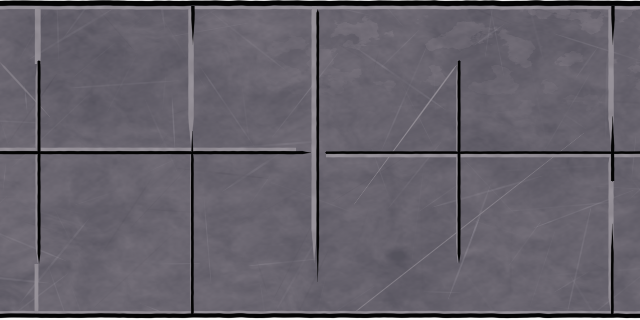
Reproduce this texture procedurally as a Shadertoy shader.

```glsl
// Scuffed violet-grey metal panels with inked seams, pale bevels and scratches.

const vec3 INK = vec3(0.012);
const vec3 PAPER = vec3(0.98);
const vec3 METAL_DARK = vec3(0.352, 0.340, 0.382);
const vec3 METAL_LIGHT = vec3(0.468, 0.447, 0.485);
const vec3 BEVEL = vec3(0.585, 0.565, 0.595);
const float PANEL_PERIOD = 1.3125;
const float SEAM_Y = 0.523;

float hash(vec2 p) {
    vec3 q = fract(vec3(p.xyx) * 0.1031);
    q += dot(q, q.yzx + 33.33);
    return fract((q.x + q.y) * q.z);
}

float noise(vec2 p) {
    vec2 i = floor(p), f = fract(p);
    f = f * f * (3.0 - 2.0 * f);
    return mix(mix(hash(i), hash(i + vec2(1, 0)), f.x),
               mix(hash(i + vec2(0, 1)), hash(i + vec2(1, 1)), f.x), f.y);
}

float fbm(vec2 p) {
    float sum = 0.0, gain = 0.5;
    for (int i = 0; i < 5; i++) {
        sum += gain * noise(p);
        p = mat2(1.6, 1.2, -1.2, 1.6) * p + 7.3;
        gain *= 0.5;
    }
    return sum;
}

// Coverage of a segment whose half-width shrinks to zero over the taper lengths.
float stroke(vec2 p, vec2 a, vec2 b, float halfWidth, vec2 taper, float aa) {
    vec2 ab = b - a;
    float len = length(ab);
    float h = clamp(dot(p - a, ab) / (len * len), 0.0, 1.0);
    vec2 ends = len * vec2(h, 1.0 - h) / max(taper, vec2(0.0001));
    float r = halfWidth * min(1.0, min(ends.x, ends.y));
    return 1.0 - smoothstep(-aa, aa, length(p - a - ab * h) - r);
}

// Vertical stroke at x, from y0 up to y1.
float upright(vec2 p, float x, float y0, float y1, float w, vec2 taper, float aa) {
    return stroke(p, vec2(x, y0), vec2(x, y1), w, taper, aa);
}

// Round soft patch of tone.
float patchTone(vec2 p, vec2 center, vec2 radius) {
    vec2 d = (p - center) / radius;
    return exp(-dot(d, d));
}

// Finely streaked surface with broad shading, a smudge and small worn flakes.
vec3 metal(vec2 p) {
    float streaks = fbm(p * vec2(16.0, 26.0) + 3.0 * fbm(p * 6.0)) - 0.48;
    float grain = noise(p * vec2(75.0, 110.0)) - 0.5;
    float tone = 0.41 + 0.85 * streaks + 0.5 * (fbm(p * 4.0) - 0.48) + 0.16 * grain;
    tone += 0.2 * patchTone(p, vec2(0.78, 0.84), vec2(0.16, 0.1));
    tone += 0.12 * patchTone(p, vec2(0.3, 0.2), vec2(0.4, 0.25));
    tone -= 0.15 * patchTone(p, vec2(1.7, 0.85), vec2(0.3, 0.15));
    tone -= 0.12 * patchTone(p, vec2(0.35, 0.8), vec2(0.25, 0.2));
    float flakes = fbm(p * vec2(14.0, 22.0) + 20.0);
    float upper = smoothstep(0.5, 0.9, p.y) * smoothstep(0.6, 1.2, p.x);
    tone += 0.35 * upper * smoothstep(0.55, 0.6, flakes);
    tone -= 0.7 * patchTone(p, vec2(1.245, 0.2), vec2(0.03, 0.022)) * (0.9 + streaks);
    return mix(METAL_DARK, METAL_LIGHT, clamp(tone, -0.15, 1.2));
}

// Many faint hairlines at random places and angles, mostly pale.
float hairlines(vec2 p, float aa) {
    float sum = 0.0;
    for (int i = 0; i < 160; i++) {
        float k = float(i);
        vec2 a = vec2(2.2 * hash(vec2(k, 1.7)) - 0.1, hash(vec2(k, 5.1)));
        float angle = 6.2832 * hash(vec2(k, 9.4));
        vec2 arm = mix(0.04, 0.18, hash(vec2(k, 13.8))) * vec2(cos(angle), sin(angle));
        float tone = hash(vec2(k, 17.2)) - 0.3;
        float w = mix(0.001, 0.0035, hash(vec2(k, 21.6)));
        sum += tone * stroke(p, a - arm, a + arm, w, vec2(0.05), aa);
    }
    return sum;
}

void mainImage(out vec4 fragColor, in vec2 fragCoord) {
    vec2 p = fragCoord / iResolution.y;
    float aa = 0.7 / iResolution.y;
    vec2 q = p + 0.0008 * (vec2(noise(p * 70.0), noise(p * 70.0 + 40.0)) - 0.5);
    vec2 blunt = vec2(0.0), soft = vec2(0.05);

    vec3 color = metal(p);
    color += 0.085 * hairlines(p, aa) * (0.2 + noise(p * 20.0));

    // Long scratches
    float scratch = stroke(p, vec2(1.427, 0.797), vec2(1.107, 0.362), 0.0022, vec2(0.02, 0.35), aa);
    scratch += 0.8 * stroke(p, vec2(1.107, 0.023), vec2(1.823, 0.583), 0.0014, vec2(0.02, 0.4), aa);
    scratch += 0.6 * stroke(p, vec2(0.0, 0.805), vec2(0.156, 0.635), 0.003, vec2(0.02, 0.12), aa);
    color = mix(color, BEVEL, min(0.9 * scratch, 1.0));

    // Horizontal and central seams
    float bevel = stroke(q, vec2(-0.1, SEAM_Y + 0.009), vec2(0.925, SEAM_Y + 0.009), 0.0065, blunt, aa);
    bevel = max(bevel, stroke(q, vec2(1.02, SEAM_Y - 0.008), vec2(2.1, SEAM_Y - 0.008), 0.0065, blunt, aa));
    bevel = max(bevel, upright(q, 0.982, 0.18, 0.98, 0.0085, vec2(0.1, 0.0), aa));
    float ink = stroke(q, vec2(-0.1, SEAM_Y), vec2(0.971, SEAM_Y), 0.0048, vec2(0.0, 0.025), aa);
    ink = max(ink, stroke(q, vec2(1.016, SEAM_Y), vec2(2.1, SEAM_Y), 0.004, vec2(0.004, 0.0), aa));
    ink = max(ink, upright(q, 0.993, 0.12, 0.97, 0.004, vec2(0.12, 0.01), aa));

    // Repeated pair: a short inner seam and a full broken seam
    for (int i = 0; i < 2; i++) {
        float second = float(i), first = 1.0 - second;
        vec2 s = q - vec2(PANEL_PERIOD * second, 0.0);
        bevel = max(bevel, upright(s, 0.117, 0.18, 0.81, mix(0.006, 0.004, second), soft, aa));
        bevel = max(bevel, first * upright(s, 0.118, 0.8, 0.98, 0.009, blunt, aa));
        bevel = max(bevel, first * upright(s, 0.114, 0.02, 0.175, 0.006, blunt, aa));
        bevel = max(bevel, upright(s, 0.597, 0.54, 0.98, 0.0085, vec2(0.09, 0.0), aa));
        bevel = max(bevel, upright(s, 0.597, 0.02, 0.54, mix(0.003, 0.008, second), soft, aa));
        ink = max(ink, upright(s, 0.122, 0.177, 0.812, 0.0045, vec2(0.03, 0.004), aa));
        ink = max(ink, upright(s, 0.603, 0.86, 0.98, 0.0052, vec2(0.08, 0.0), aa));
        ink = max(ink, upright(s, 0.601, 0.02, mix(0.59, 0.3, second), 0.0042, vec2(0.0, 0.09), aa));
        ink = max(ink, second * upright(s, 0.602, 0.433, 0.635, 0.005, vec2(0.003, 0.09), aa));
    }

    // Outer rails with pale inner lips and ragged bright outer margins
    float y = q.y + 0.002 * (noise(vec2(p.x * 28.0, 3.0)) - 0.5);
    bevel = max(bevel, 1.0 - smoothstep(0.005 - aa, 0.005 + aa, abs(y - 0.976)));
    bevel = max(bevel, 1.0 - smoothstep(0.004 - aa, 0.004 + aa, abs(y - 0.024)));
    color = mix(color, BEVEL + 0.06 * (noise(p * 45.0) - 0.5), 0.93 * bevel);
    float rail = max(smoothstep(0.982 - aa, 0.982 + aa, y), 1.0 - smoothstep(0.020 - aa, 0.020 + aa, y));
    color = mix(color, INK, max(ink, rail));
    float margin = max(smoothstep(0.998 - aa, 0.998 + aa, y), 1.0 - smoothstep(0.007 - aa, 0.007 + aa, y));
    fragColor = vec4(mix(color, PAPER, margin), 1.0);
}
```
